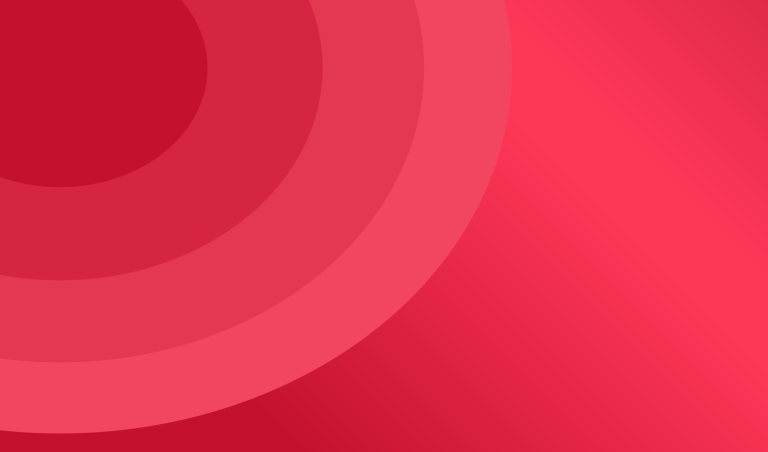
This background is drawn by a WebGL 1 fragment shader. Its source:

```glsl
precision highp float;
// Nested crimson ellipses spread from the upper left over a diagonal gradient.
// The gradient runs dark, bright, then dimmer towards the upper right corner;
// the ellipses are painted from the largest to the smallest with soft edges.

uniform vec2 u_resolution;

const vec3 CRIMSON = vec3(0.769, 0.071, 0.180);
const vec3 SCARLET = vec3(1.000, 0.216, 0.341);
const vec3 DIM_RED = vec3(0.878, 0.165, 0.282);

const vec2 CENTER = vec2(0.1325, 0.850);
const float STRETCH = 1.236; // ellipse width over height

// Three-colour ramp along the rising diagonal, in units of canvas height
vec3 diagonalGradient(float along) {
  vec3 color = mix(CRIMSON, SCARLET, clamp((along + 0.325) / 1.21, 0.0, 1.0));
  return mix(color, DIM_RED, clamp((along - 1.06) / 0.64, 0.0, 1.0));
}

// Smooth coverage of an ellipse given by its vertical radius
float ellipseMask(vec2 p, float radius, float stretch, float pixel) {
  float d = length(vec2(p.x / stretch, p.y)) - radius;
  return 1.0 - smoothstep(-0.7 * pixel, 0.7 * pixel, d);
}

// Vertical radius of each ellipse, shrinking faster towards the middle
float ringRadius(float i) {
  return 0.809 - 0.145 * i - 0.0122 * i * i;
}

// Ring colour, from pale coral outside to crimson inside
vec3 ringColor(float i) {
  vec3 pale = vec3(0.949, 0.275, 0.373);
  return mix(pale, CRIMSON, i * (0.28 + 0.0178 * i));
}

void main() {
  float pixel = 1.0 / u_resolution.y;
  vec2 p = gl_FragCoord.xy * pixel;

  // Background
  vec3 color = diagonalGradient(p.x + p.y - 1.0);

  // Concentric ellipses
  for (int k = 0; k < 4; k++) {
    float i = float(k);
    float mask = ellipseMask(p - CENTER, ringRadius(i), STRETCH, pixel);
    color = mix(color, ringColor(i), mask);
  }

  gl_FragColor = vec4(color, 1.0);
}
```
